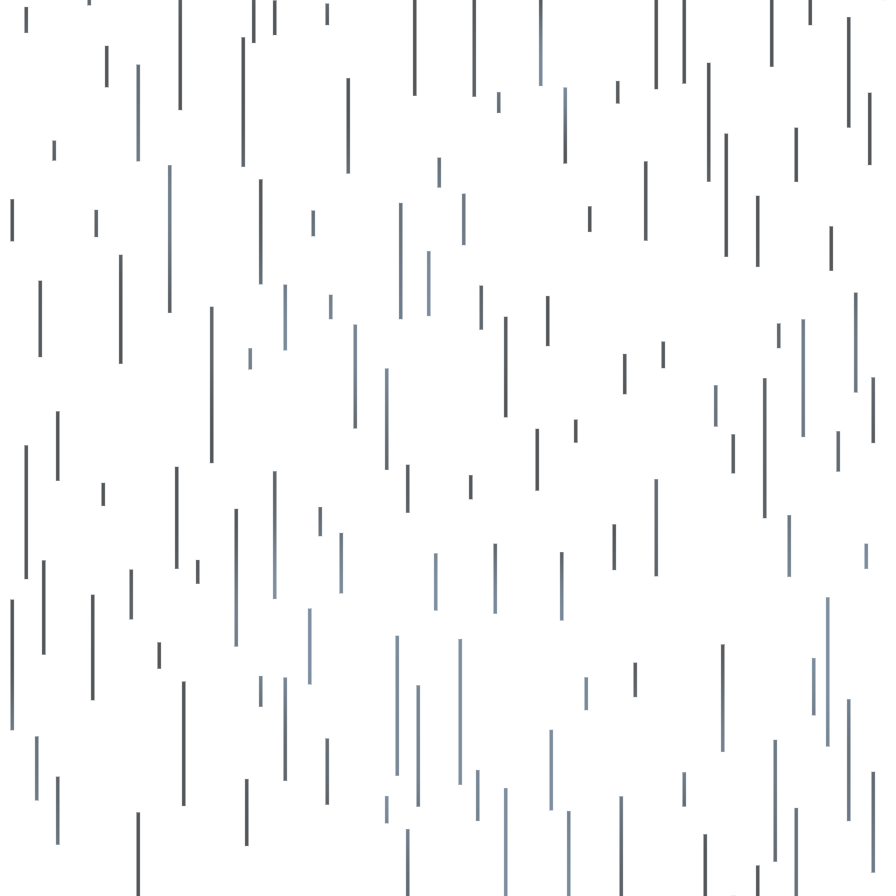
Give the GLSL for this pattern, as a three.js fragment shader.

```glsl
// Scattered thin vertical strokes, like sparse rain, on a white ground.
// Each cell of a grid holds one jittered stroke of random length; a smooth
// noise field tints the strokes from charcoal to slate blue.

varying vec2 vUv;

const vec2 GRID = vec2(12.0, 10.0);      // cells across and up
const float LANES = 256.0;               // strokes snap to these thin lanes
const float EDGE = 0.0009;               // softness of stroke edges
const float GOLDEN = 0.618034;           // spreads strokes within a column

const vec3 PAPER = vec3(1.0);
const vec3 CHARCOAL = vec3(0.325, 0.338, 0.347);
const vec3 SLATE = vec3(0.49, 0.56, 0.63);

// Two sine-free random values per lattice point
vec2 hash22(vec2 p) {
  vec3 q = fract(p.xyx * vec3(0.1031, 0.1030, 0.0973));
  q += dot(q, q.yzx + 33.33);
  return fract((q.xx + q.yz) * q.zy);
}

// Smooth value noise
float valueNoise(vec2 p) {
  vec2 i = floor(p);
  vec2 f = fract(p);
  f = f * f * (3.0 - 2.0 * f);
  float low = mix(hash22(i).x, hash22(i + vec2(1.0, 0.0)).x, f.x);
  float high = mix(hash22(i + vec2(0.0, 1.0)).x, hash22(i + 1.0).x, f.x);
  return mix(low, high, f.y);
}

// Coverage of an upright bar
float bar(vec2 p, vec2 center, vec2 halfSize) {
  vec2 d = abs(p - center) - halfSize;
  return 1.0 - smoothstep(-EDGE, EDGE, max(d.x, d.y));
}

// Stroke of one cell: x is coverage, y is its tint shift
vec2 cellStroke(vec2 p, vec2 cell) {
  vec2 place = hash22(cell + 17.0);
  vec2 shape = hash22(cell + 71.0);
  float columnStart = hash22(vec2(cell.x, 140.0)).x;

  // Neighbouring rows step by the golden ratio, so strokes never merge
  float slot = fract(columnStart + cell.y * GOLDEN + 0.12 * (place.x - 0.5));
  vec2 center = (cell + vec2(mix(0.1, 0.9, slot), place.y)) / GRID;
  center.x = (floor(center.x * LANES) + 0.5) / LANES;

  float span = mix(0.022, 0.175, pow(shape.x, 1.55));
  float present = step(shape.y, 0.96);
  float coverage = present * bar(p, center, 0.5 * vec2(1.0 / LANES, span));
  return vec2(coverage, 0.3 * (place.x - 0.5));
}

void main() {
  vec2 cell = floor(vUv * GRID);
  float field = valueNoise(vUv * 6.5 + 40.0);
  vec3 color = PAPER;

  // Strokes stay in their column but may reach into adjacent rows
  for (int row = -1; row <= 1; row++) {
    vec2 stroke = cellStroke(vUv, cell + vec2(0.0, float(row)));
    float tint = smoothstep(0.3, 1.0, field + stroke.y);
    color = mix(color, mix(CHARCOAL, SLATE, tint), stroke.x);
  }

  gl_FragColor = vec4(color, 1.0);
}
```
